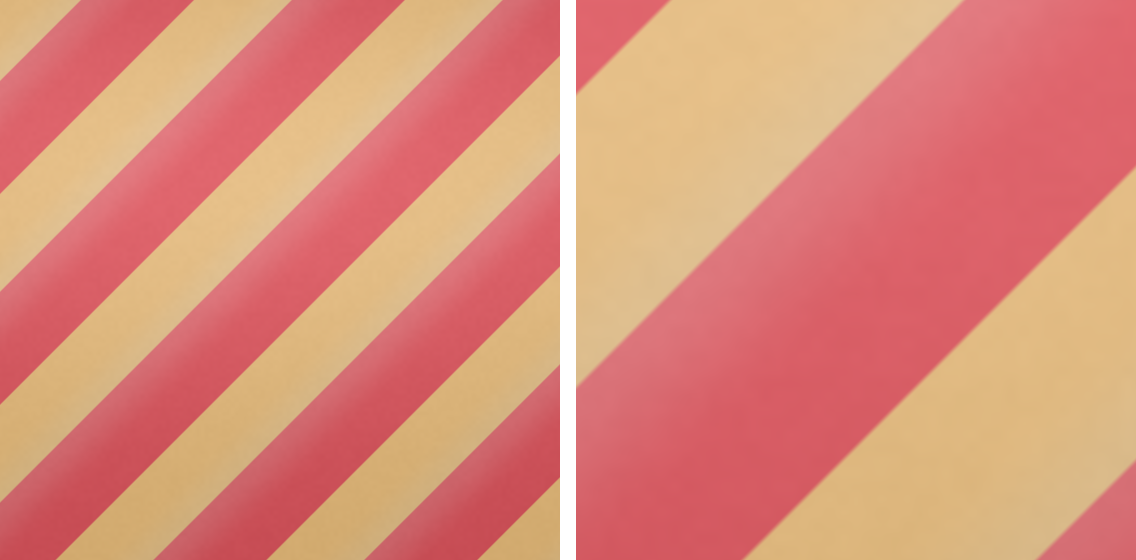
Left, the full canvas; right, a detail of the centre.
Reproduce this pattern procedurally as a Shadertoy shader.

```glsl
// Diagonal rose and cream stripes with a soft sheen, broad lighting and faint mottling.

const float PERIOD = 0.3765;      // stripe repeat, measured along a canvas side
const float FIRST_EDGE = 0.1445;  // first rose edge from the top-left corner
const float ROSE_SHARE = 0.536;   // part of each repeat that is rose
const float EDGE_SOFTNESS = 0.0018;

const vec3 ROSE_DARK = vec3(0.770, 0.290, 0.320);
const vec3 ROSE_LIGHT = vec3(0.880, 0.400, 0.430);
const vec3 CREAM_DARK = vec3(0.815, 0.660, 0.425);
const vec3 CREAM_LIGHT = vec3(0.905, 0.755, 0.540);

float hash(vec2 p) {
    vec3 q = fract(vec3(p.xyx) * 0.1031);
    q += dot(q, q.yzx + 33.33);
    return fract((q.x + q.y) * q.z);
}

float valueNoise(vec2 p) {
    vec2 cell = floor(p);
    vec2 f = fract(p);
    f = f * f * (3.0 - 2.0 * f);
    float low = mix(hash(cell), hash(cell + vec2(1.0, 0.0)), f.x);
    float high = mix(hash(cell + vec2(0.0, 1.0)), hash(cell + 1.0), f.x);
    return mix(low, high, f.y);
}

// Position within a repeat, from -0.5 to 0.5 about the given centre.
float centred(float phase, float centre) {
    return fract(phase - centre + 0.5) - 0.5;
}

// Broad glow above the middle, fading to the lower edge and the corners.
float lighting(vec2 uv) {
    vec2 offset = uv - vec2(0.48, 0.71);
    float reach = offset.y > 0.0 ? 0.42 : 0.46;
    float glow = exp(-pow(offset.y / reach, 2.0));
    return glow * (1.0 - 0.55 * offset.x * offset.x);
}

// The sheen is strongest at the upper-left side of the stripe.
vec3 roseColour(float across, float light) {
    vec3 base = mix(ROSE_DARK, ROSE_LIGHT, light);
    float sheen = 1.0 - smoothstep(0.0, 0.6, across);
    return base + sheen * vec3(0.008, 0.085, 0.078);
}

// A cooler tint gathers at the lower-right side of the stripe.
vec3 creamColour(float across, float light) {
    vec3 base = mix(CREAM_DARK, CREAM_LIGHT, light);
    float tint = smoothstep(0.45, 1.0, across);
    return base + tint * vec3(-0.015, 0.012, 0.045);
}

void mainImage(out vec4 fragColor, in vec2 fragCoord) {
    vec2 uv = fragCoord / iResolution.y;

    // Diagonal repeat
    float phase = (uv.x + 1.0 - uv.y - FIRST_EDGE) / PERIOD;
    float fromRose = centred(phase, 0.5 * ROSE_SHARE);
    float fromCream = centred(phase, 0.5 * (1.0 + ROSE_SHARE));
    float roseAcross = clamp(fromRose / ROSE_SHARE + 0.5, 0.0, 1.0);
    float creamAcross = clamp(fromCream / (1.0 - ROSE_SHARE) + 0.5, 0.0, 1.0);

    // Smoothed edge, as perpendicular distance
    float edge = (abs(fromRose) - 0.5 * ROSE_SHARE) * PERIOD * sqrt(0.5);
    float softness = max(EDGE_SOFTNESS, 0.75 / iResolution.y);
    float roseMask = 1.0 - smoothstep(-softness, softness, edge);

    // Stripe colours under shared light
    float light = lighting(uv);
    vec3 colour = mix(creamColour(creamAcross, light),
                      roseColour(roseAcross, light), roseMask);

    // Fine mottling
    float mottle = valueNoise(uv * 130.0) + 0.6 * valueNoise(uv * 42.0 + 17.0) - 0.8;
    colour += 0.010 * mottle;

    fragColor = vec4(clamp(colour, 0.0, 1.0), 1.0);
}
```
